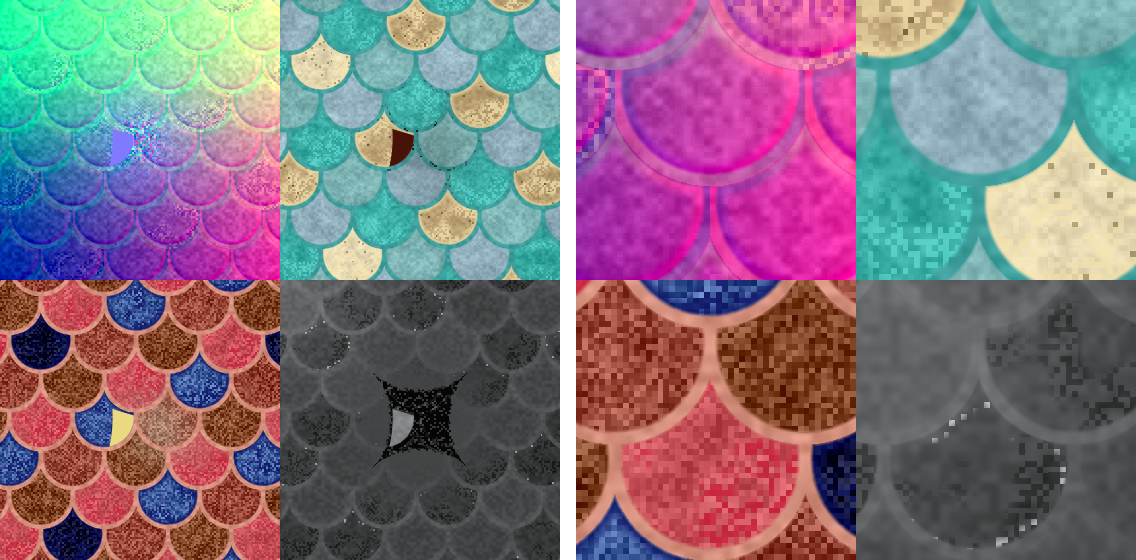
Left, the full canvas; right, a detail of the centre.
Give the GLSL for this texture map, as a three.js fragment shader.

```glsl
varying vec2 vUv;

float hash(vec2 p) {
  return fract(sin(dot(p, vec2(127.1, 311.7))) * 43758.55);
}

float noise(vec2 p) {
  vec2 i = floor(p), f = fract(p);
  f = f * f * (3.0 - 2.0 * f);
  return mix(mix(hash(i), hash(i + vec2(1, 0)), f.x),
             mix(hash(i + vec2(0, 1)), hash(i + 1.0), f.x), f.y);
}

// One row of discs: xy is the offset from the nearest centre, z its column
vec3 discInRow(vec2 q, float row) {
  float start = 0.144 + 0.5 * mod(row + 1.0, 2.0);
  float column = floor(q.x - start + 0.5);
  return vec3(q - vec2(start + column, 0.333 + 0.611 * (row - 1.0)), column);
}

// Picks one of four finishes: gold, green slate, blue slate, teal
vec3 pick(float kind, vec3 gold, vec3 green, vec3 blue, vec3 teal) {
  return kind < 0.5 ? gold : kind < 1.5 ? green : kind < 2.5 ? blue : teal;
}

void main() {
  vec2 panel = floor(vUv * 2.0);
  vec2 p = fract(vUv * 2.0);
  p.y = 1.0 - p.y;

  // Upper rows overlap lower ones
  vec2 q = p * 4.41;
  float row = floor((q.y - 0.333) / 0.611) + 1.0;
  vec3 disc = discInRow(q, row);
  if (length(disc.xy) > 0.53) {
    row += 1.0;
    disc = discInRow(q, row);
  }
  vec2 offset = disc.xy;
  float radius = length(offset);

  // Distance to the seam: own rim below, the neighbours' rims above
  float above = length(discInRow(q, row - 1.0).xy) - 0.53;
  float inset = min(0.468 - radius, above);
  float face = smoothstep(-0.012, 0.018, inset);
  float rim = face * (1.0 - smoothstep(0.0, 0.09, inset));

  // Finishes step diagonally through the rows
  float goldColumn = floor((row - 1.0) / 2.0) + 2.0 * mod(row, 2.0);
  float kind = mod(disc.z - goldColumn, 4.0);
  float isGold = step(kind, 0.5);
  float isTeal = step(2.5, kind);
  float cream = isGold * step(abs(mod(row, 5.0) - 2.0), 0.5);
  float tint = hash(vec2(disc.z, row));

  // Grain, worn patches and the damaged centre
  float grain = hash(floor(p * 144.0));
  float fine = hash(floor(p * 144.0) + 71.0);
  float cloud = noise(p * 24.0);
  float bump = noise(p * 85.0) - 0.5;
  float worn = smoothstep(0.35, 0.8, cloud + 0.6 * offset.x + 0.5 * offset.y);
  vec2 c = p - 0.5;
  float middle = exp(-dot(c - vec2(0.07, 0.03), c - vec2(0.07, 0.03)) * 70.0);
  float shard = face * step(abs(row - 4.0) + abs(disc.z - 1.0), 0.5)
    * smoothstep(0.12, 0.14, offset.x + 0.25 * offset.y * offset.y)
    * smoothstep(-0.14, -0.12, offset.y - 0.3 * (offset.x - 0.14));
  vec2 diagonal = abs(vec2(c.x + c.y, c.x - c.y)) * 0.7071 / 0.229;
  float star = pow(diagonal.x, 0.6) + pow(diagonal.y, 0.6);

  vec3 color;
  if (panel.y > 0.5 && panel.x < 0.5) {
    // Surface direction as a colour sweep
    vec2 sweep = vec2(p.x, 1.0 - p.y);
    color = vec3(0.02 + 0.92 * sweep.x, 0.08 + 0.9 * sweep.y, 0.65);
    color.r += 0.16 * (sweep.y - 0.5) * (1.0 - sweep.x);
    color.g += 0.08 * sin(6.283 * sweep.y) * -1.0 + 0.06;
    color.b += 0.2 * exp(-dot(c, c) * 25.0);
    vec2 slope = vec2(offset.x, -offset.y) / max(radius, 0.01);
    color.rg += slope * (0.22 * rim - 0.16 * (1.0 - face));
    color += bump * 0.16 + (grain - 0.5) * 0.05;
    color.rg += isGold * worn * (grain - 0.5) * 0.25;
    color.rg += (vec2(grain, fine) - 0.5) * 0.7 * exp(-dot(c, c) * 110.0);
    color = mix(color, vec3(0.5, 0.48, 1.0), shard);
  } else if (panel.y > 0.5) {
    // Painted scales with metallic leaf
    vec3 paint = pick(kind, mix(vec3(0.75, 0.65, 0.47), vec3(0.92, 0.87, 0.72), cream),
      vec3(0.5, 0.71, 0.71), vec3(0.57, 0.69, 0.74), vec3(0.23, 0.68, 0.65));
    paint += 0.06 * (tint - 0.5) + 0.1 * (cloud - 0.5) + 0.12 * bump + 0.06 * (grain - 0.5);
    paint = mix(paint, vec3(0.95, 0.88, 0.67), isGold * max(rim, worn * step(0.45, grain)) * 0.7);
    paint = mix(paint, vec3(0.36, 0.85, 0.81), isTeal * worn * step(0.6, grain) * 0.7);
    paint -= isGold * step(0.97, fine) * 0.25;
    vec3 seam = vec3(0.24, 0.62, 0.61) + 0.12 * bump;
    color = mix(seam, paint, face) * (1.0 - 0.2 * middle);
    color = mix(color, vec3(0.28, 0.07, 0.03), shard);
    color *= 1.0 - 0.85 * step(0.92, grain) * (1.0 - face) * exp(-dot(c, c) * 30.0);
  } else if (panel.x < 0.5) {
    // Complementary colours with coarse grain
    vec3 paint = pick(kind, mix(vec3(0.27, 0.39, 0.64), vec3(0.03, 0.04, 0.2), cream),
      vec3(0.58, 0.26, 0.2), vec3(0.5, 0.26, 0.14), vec3(0.79, 0.33, 0.36));
    paint += (grain - 0.5) * mix(0.34, 0.18, isTeal) + 0.12 * (cloud - 0.5);
    paint = mix(paint, vec3(0.03, 0.06, 0.38), isGold * max(rim, worn * step(0.5, fine)) * 0.8);
    paint = mix(paint, vec3(0.78, 0.08, 0.2), isTeal * worn * step(0.55, fine) * 0.7);
    paint = mix(paint, vec3(0.7, 0.61, 0.52) + 0.25 * (grain - 0.5), middle * 0.7 * (1.0 - isGold));
    vec3 seam = vec3(0.83, 0.56, 0.49) + 0.15 * bump;
    color = mix(seam, paint, face);
    color = mix(color, vec3(0.92, 0.85, 0.5), shard);
  } else {
    // Dark relief fading into a torn four-pointed hole
    float fade = smoothstep(0.12, 0.36, length(c));
    float tone = 0.27 + 0.14 * exp(-dot(p, p) * 9.0);
    float relief = 0.06 * (1.0 - face) + 0.03 * rim + 0.04 * (tint - 0.5) + 0.08 * bump;
    relief -= (isTeal + isGold) * face * (0.04 + 0.1 * worn * step(0.6, grain));
    relief += isGold * rim * step(0.94, fine) * 0.45;
    tone += relief * mix(0.12, 1.0, fade);
    float hole = 1.0 - smoothstep(0.97, 1.03, star + 0.1 * (grain - 0.5));
    float debris = 0.02 + 0.2 * step(0.82, grain) + 0.16 * rim * step(0.4, fine);
    tone = mix(tone, debris, hole);
    tone = mix(tone, 0.52 + 0.1 * bump, shard * hole);
    color = tone * vec3(0.98, 1.0, 1.01);
  }
  gl_FragColor = vec4(clamp(color, 0.0, 1.0), 1.0);
}
```
